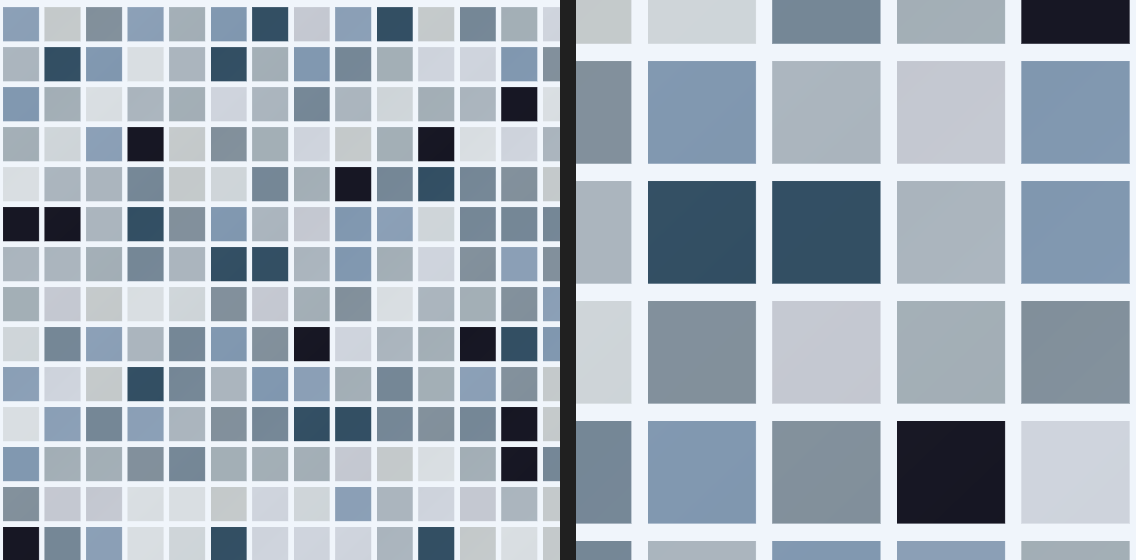
Left, the full canvas; right, a detail of the centre.
Give the GLSL for this pattern, as a WebGL 2 fragment shader.

```glsl
#version 300 es
precision highp float;

uniform vec2 u_resolution;
out vec4 fragColor;

// Mosaic layout, measured from the upper left corner
const vec2 ORIGIN = vec2(0.0052, 0.0126);
const vec2 PITCH = vec2(0.07415, 0.0714);
const vec2 TILE_SIZE = vec2(0.0645, 0.0612);

const vec3 GROUT = vec3(0.94, 0.96, 0.985);
const vec3 INK = vec3(0.09, 0.09, 0.14);
const vec3 TEAL = vec3(0.20, 0.31, 0.39);
const vec3 BLUE_DEEP = vec3(0.505, 0.595, 0.69);
const vec3 BLUE_SOFT = vec3(0.545, 0.625, 0.715);
const vec3 SLATE_COOL = vec3(0.46, 0.53, 0.59);
const vec3 SLATE_WARM = vec3(0.51, 0.565, 0.61);
const vec3 STEEL_DEEP = vec3(0.64, 0.685, 0.715);
const vec3 STEEL_SOFT = vec3(0.67, 0.71, 0.745);

// Integer hash of a cell, from 0 to 1
float cellHash(ivec2 cell, uint seed) {
    uint h = uint(cell.x + 64) * 1597334677u ^ uint(cell.y + 64) * 3812015801u;
    h ^= seed * 2654435769u;
    h = (h ^ (h >> 16)) * 2146121005u;
    h = (h ^ (h >> 15)) * 2221713035u;
    h ^= h >> 16;
    return float(h >> 8) / 16777216.0;
}

// Five pale glazes, chosen by an even random value
vec3 paleGlaze(float pick) {
    if (pick < 0.22) return vec3(0.77, 0.785, 0.82);
    if (pick < 0.44) return vec3(0.77, 0.79, 0.795);
    if (pick < 0.64) return vec3(0.81, 0.83, 0.865);
    if (pick < 0.84) return vec3(0.81, 0.835, 0.85);
    return vec3(0.85, 0.87, 0.885);
}

// Weighted choice of glaze family, then of a shade within it
vec3 tileColor(float family, float shade) {
    if (family < 0.067) return INK;
    if (family < 0.140) return TEAL;
    if (family < 0.275) return mix(BLUE_DEEP, BLUE_SOFT, step(0.5, shade));
    if (family < 0.460) return mix(SLATE_COOL, SLATE_WARM, step(0.5, shade));
    if (family < 0.710) return mix(STEEL_DEEP, STEEL_SOFT, step(0.5, shade));
    return paleGlaze(shade);
}

// Signed distance to an axis-aligned box
float boxDistance(vec2 p, vec2 halfSize) {
    vec2 d = abs(p) - halfSize;
    return length(max(d, 0.0)) + min(max(d.x, d.y), 0.0);
}

void main() {
    float unit = min(u_resolution.x, u_resolution.y);
    vec2 p = vec2(gl_FragCoord.x, u_resolution.y - gl_FragCoord.y) / unit;
    float pixel = 1.0 / unit;

    // Repeat the tile cell
    vec2 grid = (p - ORIGIN) / PITCH;
    ivec2 cell = ivec2(floor(grid));
    vec2 local = fract(grid) * PITCH - 0.5 * TILE_SIZE;

    // Flat glaze with a very faint diagonal sheen
    vec3 glaze = tileColor(cellHash(cell, 7u), cellHash(cell, 19u));
    float slope = cellHash(cell, 31u) - 0.5;
    glaze += 0.012 * slope * dot(local / TILE_SIZE, vec2(1.0));

    // Soft tile edge, with plain grout above the first row
    float edge = boxDistance(local, 0.5 * TILE_SIZE);
    float coverage = 1.0 - smoothstep(-0.75 * pixel, 0.75 * pixel, edge);
    coverage *= step(0.0, grid.y);

    fragColor = vec4(mix(GROUT, glaze, coverage), 1.0);
}
```
